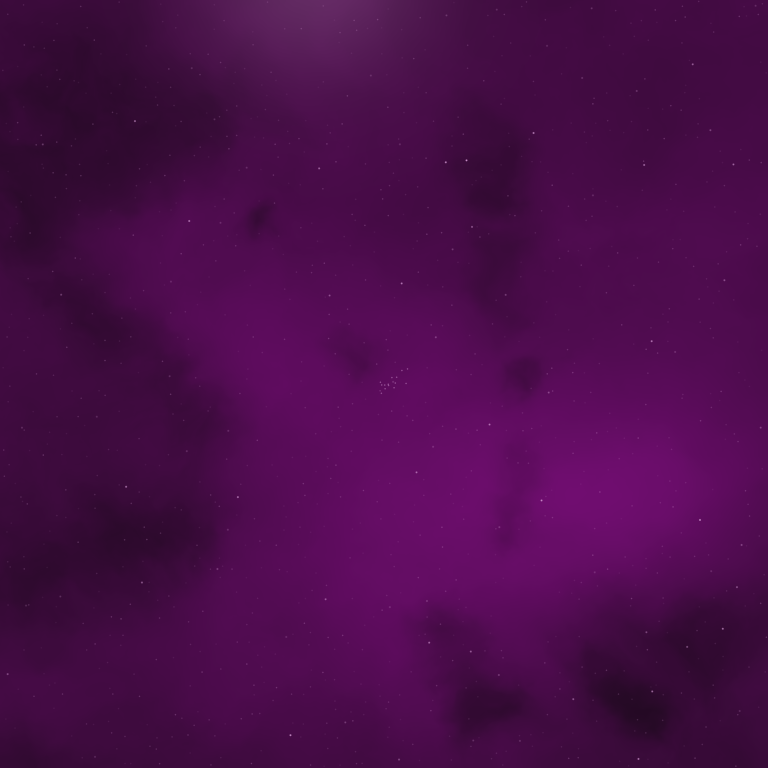
A WebGL 2 fragment shader for this background:

```glsl
#version 300 es
precision highp float;
// Draws a magenta nebula with wispy dust lanes, a pale top glow and fine stars.

uniform vec2 u_resolution;
out vec4 fragColor;

const vec3 SHADOW = vec3(0.10, 0.035, 0.10);
const vec3 MAGENTA = vec3(0.44, 0.052, 0.44);
const vec3 HAZE = vec3(0.12, 0.13, 0.12);
const vec3 STARLIGHT = vec3(0.85, 0.62, 0.85);

float hash(vec2 p) {
  vec3 q = fract(vec3(p.xyx) * 0.1031);
  q += dot(q, q.yzx + 33.33);
  return fract((q.x + q.y) * q.z);
}

vec2 hash2(vec2 p) {
  return vec2(hash(p), hash(p + 47.3));
}

float noise(vec2 p) {
  vec2 i = floor(p), f = fract(p);
  f = f * f * (3.0 - 2.0 * f);
  float low = mix(hash(i), hash(i + vec2(1, 0)), f.x);
  float high = mix(hash(i + vec2(0, 1)), hash(i + vec2(1, 1)), f.x);
  return mix(low, high, f.y);
}

float fbm(vec2 p) {
  float sum = 0.0, weight = 0.5;
  for (int i = 0; i < 5; i++) {
    sum += weight * noise(p);
    p = mat2(1.6, 1.2, -1.2, 1.6) * p + 7.1;
    weight *= 0.5;
  }
  return sum;
}

// Offset that curls soft shapes into wisps
vec2 bend(vec2 p, float scale, float amount) {
  return amount * (vec2(fbm(p * scale), fbm(p * scale + 19.4)) - 0.48);
}

// Soft elliptical spot
float blob(vec2 p, vec2 center, vec2 radius) {
  vec2 d = (p - center) / radius;
  return exp(-dot(d, d));
}

// Soft band along a segment
float lane(vec2 p, vec2 a, vec2 b, float width) {
  vec2 pa = p - a, ba = b - a;
  float d = length(pa - ba * clamp(dot(pa, ba) / dot(ba, ba), 0.0, 1.0)) / width;
  return exp(-d * d);
}

float glowField(vec2 p) {
  float g = 0.13 * blob(p, vec2(0.83, 0.37), vec2(0.18, 0.15));
  g += 0.13 * blob(p, vec2(0.54, 0.31), vec2(0.22, 0.30));
  g += 0.07 * blob(p, vec2(0.30, 0.55), vec2(0.19, 0.15));
  g += 0.05 * blob(p, vec2(0.21, 0.72), vec2(0.10, 0.06));
  g += 0.03 * blob(p, vec2(0.90, 0.65), vec2(0.20, 0.15));
  return g + 0.03 * blob(p, vec2(0.35, 0.84), vec2(0.16, 0.12));
}

float dustField(vec2 p) {
  float d = 0.13 * blob(p, vec2(0.06, 0.84), vec2(0.24, 0.12));
  d += 0.07 * lane(p, vec2(0.61, 0.84), vec2(0.65, 0.75), 0.035);
  d += 0.06 * blob(p, vec2(0.66, 0.64), vec2(0.05, 0.07));
  d += 0.11 * blob(p, vec2(0.33, 0.70), vec2(0.022));
  d += 0.07 * blob(p, vec2(0.45, 0.54), vec2(0.035));
  d += 0.08 * blob(p, vec2(0.71, 0.52), vec2(0.022));
  d += 0.08 * lane(p, vec2(0.04, 0.69), vec2(0.27, 0.43), 0.045);
  d += 0.08 * lane(p, vec2(0.26, 0.32), vec2(0.00, 0.20), 0.055);
  d += 0.06 * blob(p, vec2(0.08, 0.42), vec2(0.18, 0.13));
  d += 0.09 * lane(p, vec2(0.70, 0.42), vec2(0.67, 0.31), 0.03);
  d += 0.10 * lane(p, vec2(0.58, 0.17), vec2(0.65, 0.06), 0.04);
  d += 0.09 * lane(p, vec2(0.77, 0.13), vec2(0.82, 0.06), 0.04);
  d += 0.10 * blob(p, vec2(0.89, 0.16), vec2(0.14, 0.07));
  return d + 0.05 * (1.0 - smoothstep(0.0, 0.15, p.y));
}

float starDot(float dist, float radius, float soft) {
  return 1.0 - smoothstep(0.0, radius + soft, dist);
}

// One possible star in each grid cell, mostly faint
float starLayer(vec2 p, float cells, float density, float radius, float soft) {
  vec2 cell = floor(p * cells);
  vec2 center = (cell + 0.1 + 0.8 * hash2(cell + cells)) / cells;
  float present = step(hash(cell + 91.7), density);
  float pick = hash(cell + 13.9);
  return present * mix(0.25, 1.0, pick * pick) * starDot(length(p - center), radius, soft);
}

// Small slanted group of stars
float starCluster(vec2 p, vec2 center, float soft) {
  float sum = 0.0;
  for (int i = 0; i < 14; i++) {
    vec2 o = hash2(vec2(float(i), 5.0)) - 0.5;
    vec2 spot = center + vec2(0.040 * o.x, 0.022 * o.x + 0.022 * o.y);
    sum += 0.45 * starDot(length(p - spot), 0.001, soft);
  }
  return sum;
}

void main() {
  vec2 p = gl_FragCoord.xy / u_resolution;
  float soft = 0.6 / min(u_resolution.x, u_resolution.y);

  // Clouds, with dust torn at two scales
  vec2 q = p + bend(p, 6.0, 0.08);
  vec2 torn = q + bend(q + 3.7, 15.0, 0.08);
  float dust = dustField(torn) * (0.30 + 1.15 * fbm(torn * 12.0 + 8.0));
  float light = 0.262 + glowField(q) - dust;
  light += 0.07 * (fbm(torn * 7.0 + 3.0) - 0.48);
  vec3 color = mix(SHADOW, MAGENTA, clamp((light - 0.10) / 0.34, 0.0, 1.0));
  color += HAZE * blob(p, vec2(0.41, 1.03), vec2(0.15, 0.13));

  // Stars
  float stars = 0.28 * starLayer(p, 60.0, 0.30, 0.001, soft);
  stars += 0.9 * starLayer(p, 15.0, 0.38, 0.0014, soft);
  stars += starCluster(p, vec2(0.515, 0.504), soft);
  color = mix(color, STARLIGHT, min(stars, 1.0));
  fragColor = vec4(color, 1.0);
}
```
